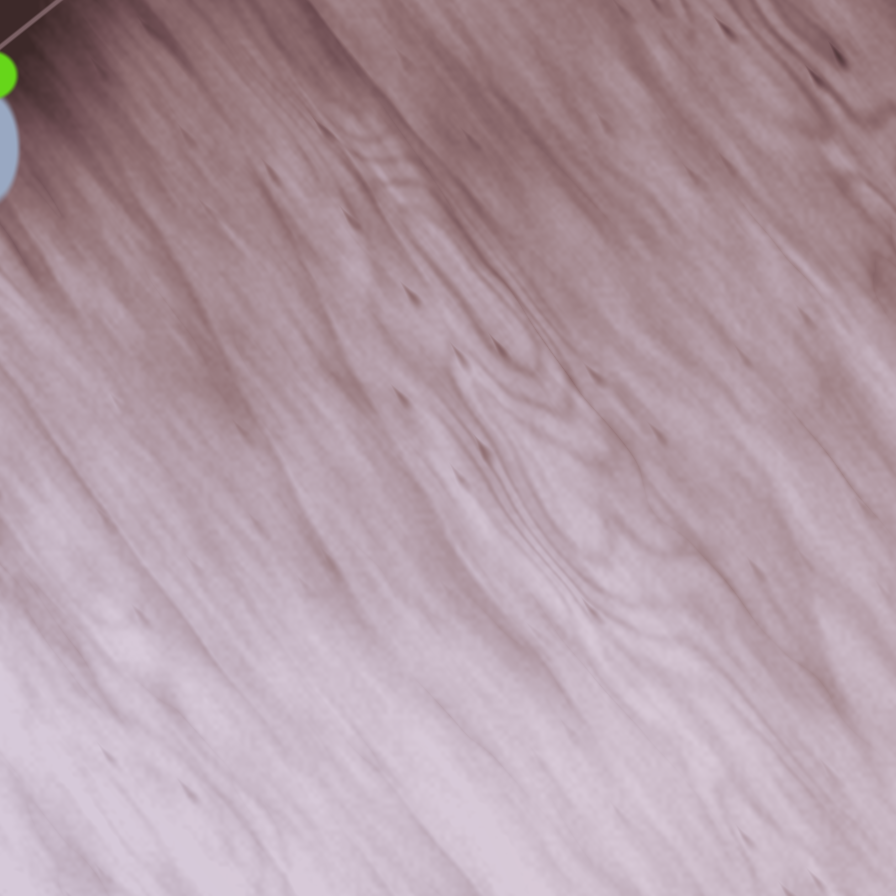
This texture is drawn by a WebGL 2 fragment shader. Its source:

```glsl
#version 300 es
precision highp float;

uniform vec2 u_resolution;
out vec4 fragColor;

const vec2 GRAIN_DIR = vec2(0.616, -0.788);
const float WARP = 0.034;
const float BAND_COUNT = 8.5;
const float BAND_DEPTH = 0.065;
const float STREAK_DEPTH = 0.14;
const float FIBRE_DEPTH = 0.13;
const float STRAND_DEPTH = 0.052;
const float VEIN_DEPTH = 0.075;
const float FIGURE_DEPTH = 0.034;
const float FLECK_DEPTH = 0.15;
const float SPECKLE_DEPTH = 0.026;
const float CORNER_DEPTH = 0.42;
const vec3 SEAM_COLOR = vec3(0.54, 0.43, 0.45);
const vec3 GREEN = vec3(0.40, 0.84, 0.10);
const vec3 PALE_BLUE = vec3(0.60, 0.66, 0.76);

// Wood colours ordered by their red value, which serves as the tone
const int STOPS = 7;
const vec3 WOOD[STOPS] = vec3[STOPS](
    vec3(0.24, 0.16, 0.16), vec3(0.44, 0.31, 0.33), vec3(0.57, 0.44, 0.45),
    vec3(0.64, 0.53, 0.55), vec3(0.71, 0.62, 0.66), vec3(0.78, 0.71, 0.76),
    vec3(0.85, 0.79, 0.84));

float hash(vec2 p) {
    vec3 q = fract(vec3(p.xyx) * 0.1031);
    q += dot(q, q.yzx + 33.33);
    return fract((q.x + q.y) * q.z);
}

float noise(vec2 p) {
    vec2 i = floor(p), f = fract(p);
    f = f * f * (3.0 - 2.0 * f);
    return mix(mix(hash(i), hash(i + vec2(1, 0)), f.x),
               mix(hash(i + vec2(0, 1)), hash(i + vec2(1, 1)), f.x), f.y);
}

float fbm(vec2 p) {
    float sum = 0.0, amp = 0.5;
    for (int i = 0; i < 4; i++) {
        sum += amp * noise(p);
        p = p * 2.03 + 17.3;
        amp *= 0.5;
    }
    return sum / 0.9375;
}

vec3 woodColor(float tone) {
    vec3 col = WOOD[0];
    for (int i = 1; i < STOPS; i++) {
        float span = WOOD[i].r - WOOD[i - 1].r;
        col = mix(col, WOOD[i], clamp((tone - WOOD[i - 1].r) / span, 0.0, 1.0));
    }
    return col;
}

// Soft shade that builds up across each band and ends at a crisp edge
float bandShade(vec2 g) {
    float s = g.y * BAND_COUNT + 1.6 * noise(vec2(g.x * 1.3, g.y * 4.0) + 5.0);
    float f = fract(s);
    float strength = noise(vec2(g.x * 4.5, floor(s) * 7.0 + 40.0));
    return pow(f, 4.0) * smoothstep(1.0, 0.92, f) * strength * 2.0;
}

// Thin dark lines along the ridges of stretched noise, broken into lengths
float veins(vec2 g) {
    float ridge = 1.0 - abs(2.0 * fbm(g * vec2(1.8, 11.0) + 70.0) - 1.0);
    return pow(ridge, 14.0) * smoothstep(0.35, 0.75, noise(g * vec2(5.0, 14.0) + 33.0));
}

// Sparse drop-shaped pores, one at most in each cell
float flecks(vec2 g) {
    vec2 p = g * vec2(10.0, 24.0) + 60.0;
    vec2 id = floor(p);
    vec2 d = fract(p) - mix(vec2(0.35), vec2(0.65), vec2(hash(id), hash(id + 9.0)));
    float width = mix(0.05, 0.22, smoothstep(-0.22, 0.16, d.x));
    float drop = smoothstep(1.0, 0.0, length(d / vec2(0.25, width)));
    return drop * step(0.78, hash(id + 31.0));
}

float ellipseMask(vec2 p, vec2 center, vec2 radius) {
    return smoothstep(1.12, 0.88, length((p - center) / radius));
}

void main() {
    vec2 p = gl_FragCoord.xy / u_resolution;
    vec2 g = vec2(dot(p, GRAIN_DIR), dot(p, vec2(-GRAIN_DIR.y, GRAIN_DIR.x))) + 3.0;
    g.y += WARP * (fbm(g * vec2(3.5, 8.0)) - 0.5);

    // Light falls off from the lower left to the top
    float tone = 0.845 - 0.045 * p.x - 0.235 * pow(p.y, 1.3);
    float clarity = mix(0.6, 1.2, smoothstep(0.0, 0.9, p.y));

    // Streaks, fibres and strands, stretched along the grain
    tone += STREAK_DEPTH * (fbm(g * vec2(2.2, 13.0)) - 0.5) * mix(0.8, 1.0, p.y);
    tone += FIBRE_DEPTH * (fbm(g * vec2(6.0, 38.0) + 20.0) - 0.5) * clarity;
    tone += STRAND_DEPTH * (noise(g * vec2(14.0, 105.0)) - 0.5) * clarity;
    tone -= BAND_DEPTH * bandShade(g) * mix(0.75, 1.0, p.y);
    tone -= VEIN_DEPTH * veins(g) * clarity;

    // Nested growth rings inside the pale bands
    float figureMask = smoothstep(0.42, 0.70, noise(g * vec2(1.0, 7.0) + 11.0));
    float field = noise(g * vec2(3.6, 13.0) + 2.0) + 0.25 * noise(g * vec2(9.0, 30.0));
    float rings = sin(32.0 * field + 90.0 * g.y);
    tone += figureMask * (0.016 + FIGURE_DEPTH * (rings - 0.5 * rings * rings) * clarity);
    tone -= FLECK_DEPTH * flecks(g) * mix(0.35, 1.0, figureMask) * clarity;
    tone += SPECKLE_DEPTH * (noise(p * 170.0) - 0.5);

    // Shadow in the upper left corner
    vec2 q = vec2(p.x, 1.0 - p.y);
    tone -= CORNER_DEPTH * exp(-dot(q * q, vec2(60.0, 36.0)));

    vec3 col = woodColor(tone);
    col += vec3(-0.012, -0.002, 0.012) * (1.0 - p.x) * (1.0 - p.y);

    // Seam and small objects at the edge
    float seam = abs(dot(q, vec2(0.62, 0.78)) - 0.041);
    col = mix(col, SEAM_COLOR, 0.8 * smoothstep(0.004, 0.001, seam));
    col = mix(col, PALE_BLUE, ellipseMask(q, vec2(-0.012, 0.165), vec2(0.033, 0.062)));
    col = mix(col, GREEN, ellipseMask(q, vec2(-0.010, 0.084), vec2(0.029, 0.027)));

    fragColor = vec4(clamp(col, 0.0, 1.0), 1.0);
}
```
